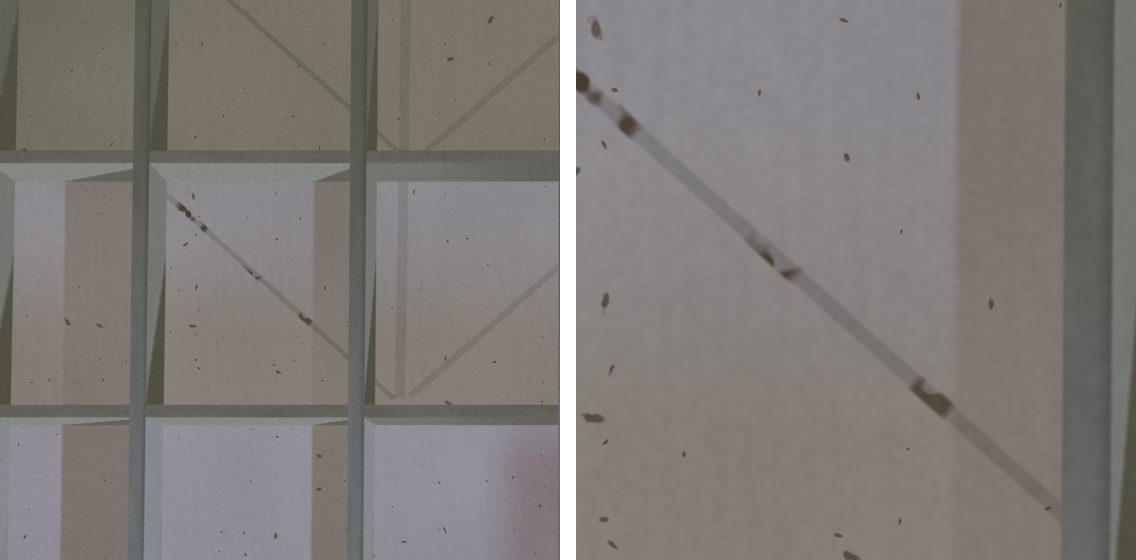
Left: the whole. Right: its middle third, enlarged.
A three.js fragment shader for this texture:

```glsl
varying vec2 vUv;

// Grid layout, in canvas units
const vec4 BAR_X = vec4(-0.046, 0.242, 0.634, 1.011);
const float BAR_HALF = 0.0145;
const float RAIL_Y = 0.720;
const float RAIL_STEP = 0.454;
const float RAIL_HALF = 0.0112;
const float SOFT = 0.0016;

// Paint, light and dirt
const vec3 PANEL_WARM = vec3(0.520, 0.490, 0.460);
const vec3 PANEL_DIM = vec3(0.475, 0.455, 0.405);
const vec3 PANEL_GREEN = vec3(0.410, 0.410, 0.345);
const vec3 PANEL_BLUE = vec3(0.565, 0.563, 0.605);
const vec3 PANEL_SHADE = vec3(0.475, 0.435, 0.405);
const vec3 PANEL_PINK = vec3(0.500, 0.440, 0.460);
const vec3 BAR_DARK = vec3(0.345, 0.350, 0.310);
const vec3 BAR_LIGHT = vec3(0.410, 0.425, 0.430);
const vec3 RAIL = vec3(0.385, 0.380, 0.355);
const vec3 REVEAL_DARK = vec3(0.320, 0.310, 0.260);
const vec3 REVEAL_LIGHT = vec3(0.490, 0.500, 0.490);
const vec3 RUST = vec3(0.250, 0.205, 0.150);
const float SPECK_CHANCE = 0.24;
const float GRAIN = 0.022;

float hash(vec2 p) {
  return fract(sin(dot(p, vec2(127.1, 311.7))) * 43758.5453);
}

float noise(vec2 p) {
  vec2 i = floor(p), f = fract(p);
  f = f * f * (3.0 - 2.0 * f);
  return mix(mix(hash(i), hash(i + vec2(1.0, 0.0)), f.x),
             mix(hash(i + vec2(0.0, 1.0)), hash(i + 1.0), f.x), f.y);
}

// Distance to a segment, and position along it
vec2 segment(vec2 p, vec2 a, vec2 b) {
  vec2 d = b - a;
  float h = clamp(dot(p - a, d) / dot(d, d), 0.0, 1.0);
  return vec2(length(p - a - d * h), h);
}

float below(float edge, float x) { return 1.0 - smoothstep(edge - SOFT, edge + SOFT, x); }

float patchAt(float h, float centre, float halfLength) {
  return 1.0 - smoothstep(halfLength * 0.6, halfLength, abs(h - centre));
}

// Small slanted marks, one at most in each scatter cell
float specks(vec2 p, float count, float size) {
  vec2 id = floor(p * count);
  float angle = 3.0 * hash(id + 7.3);
  vec2 d = (fract(p * count) - 0.3 - 0.4 * vec2(hash(id + 1.7), hash(id + 4.1))) / count;
  d = mat2(cos(angle), sin(angle), -sin(angle), cos(angle)) * d;
  d.y *= 1.5 + 2.0 * hash(id + 9.2);
  float radius = size * (0.5 + hash(id + 2.9)) * (0.6 + 0.8 * noise(p * 350.0));
  return step(hash(id), SPECK_CHANCE) * (1.0 - smoothstep(radius * 0.4, radius, length(d)));
}

void main() {
  vec2 p = vUv;

  // Find the enclosing cell between leaning bars and level rails
  float col = 0.0, left = -0.046, right = 1.4;
  for (int i = 0; i < 4; i++) {
    float x = BAR_X[i] + (0.020 - 0.006 * float(i)) * p.y;
    if (p.x >= x) { col = float(i); left = x; }
    else right = min(right, x);
  }
  float row = floor((RAIL_Y - p.y) / RAIL_STEP) + 1.0;
  float top = RAIL_Y + RAIL_STEP * (1.0 - row);
  float f = (p.y - top) / RAIL_STEP + 1.0;
  float u = p.x - left - BAR_HALF;
  float v = right - BAR_HALF - p.x;
  float drop = top - RAIL_HALF - p.y;

  // Panels: daylight from below, warm shade to the right
  float lower = step(0.5, row);
  float lit = row > 1.5 ? 0.95 : lower * 0.65 * smoothstep(0.2, 0.75, f);
  vec3 dim = mix(PANEL_GREEN, PANEL_DIM, smoothstep(-0.1, 0.5, p.x + 0.6 * (1.0 - p.y)));
  vec3 color = mix(mix(dim, PANEL_WARM, lower), PANEL_BLUE, lit);
  float strip = 0.120 - 0.056 * col;
  float shade = lower * step(col, 1.5) * (1.0 - smoothstep(strip - 0.004, strip + 0.004, v));
  color = mix(color, PANEL_SHADE, shade * (0.45 + 0.45 * lit));
  float pink = smoothstep(0.84, 0.95, p.x) * smoothstep(0.30, 0.15, p.y);
  color = mix(color, PANEL_PINK, 0.8 * pink);
  color *= 0.975 + 0.05 * noise(p * 7.0);

  // Faint braces and a vertical streak behind the panels
  for (int i = 0; i < 2; i++) {
    vec2 shift = vec2(0.020, 0.430) * float(i);
    vec2 fall = segment(p + shift, vec2(0.320, 1.080), vec2(0.722, 0.720));
    vec2 rise = segment(p + shift, vec2(1.040, 0.973), vec2(0.756, 0.725));
    color *= 1.0 - 0.12 * below(0.0045, fall.x) - 0.09 * below(0.006, rise.x);
    float wear = patchAt(fall.y, 0.11, 0.08) + patchAt(fall.y, 0.375, 0.04) + 0.8 * patchAt(fall.y, 0.61, 0.03);
    wear *= float(i) * smoothstep(0.25, 0.6, noise(p * 110.0)) * below(0.0055, fall.x);
    color = mix(color, RUST, 0.85 * min(wear, 1.0));
  }
  float streak = abs(p.x - 0.710 - 0.015 * p.y);
  color *= 1.0 - 0.08 * below(0.009, streak) * step(0.29, p.y);
  color = mix(color, RUST, 0.65 * max(specks(p, 13.0, 0.0065), specks(p + 3.1, 23.0, 0.003)));

  // Bevelled reveals with slanting shadows
  float sideWidth = 0.045 - 0.013 * col;
  float topWidth = 0.014 + 0.019 * (2.0 - row);
  float slant = smoothstep(-0.06, 0.06, f - 0.05 - 0.55 * u / sideWidth);
  vec3 side = mix(REVEAL_DARK, REVEAL_LIGHT, slant * (0.35 + 0.45 * lower));
  side = mix(side, PANEL_BLUE * vec3(0.94, 0.98, 0.96), 0.85 * step(1.5, row));
  float wedge = smoothstep(-0.06, 0.06, drop / topWidth - mix(0.3, 1.0, v / strip));
  vec3 lintel = mix(REVEAL_LIGHT * 1.06, BAR_DARK, 0.8 * wedge * step(col, 1.5));
  lintel = mix(lintel, RAIL, step(1.5, col) * (0.5 + 0.5 * smoothstep(0.7, 1.0, p.x)));
  float mitre = smoothstep(-0.08, 0.08, drop / topWidth - u / sideWidth);
  color = mix(color, lintel, below(topWidth, drop));
  color = mix(color, side, below(sideWidth, u) * mitre);

  // Rails, then bars over them
  float railGap = min(top - p.y, p.y - top + RAIL_STEP);
  vec3 railPaint = RAIL * (0.94 + 0.10 * noise(p * vec2(12.0, 90.0)));
  color = mix(color, railPaint, below(RAIL_HALF, railGap));
  float across = p.x - left < right - p.x ? p.x - left : p.x - right;
  vec3 barPaint = mix(BAR_LIGHT, BAR_DARK, smoothstep(0.0, 0.95, p.y));
  barPaint *= 1.0 - 0.14 * smoothstep(0.004, BAR_HALF, across) + 0.08 * (noise(p * vec2(90.0, 12.0)) - 0.5);
  color = mix(color, barPaint, below(BAR_HALF, abs(across)));

  // Fine paint grain
  color += GRAIN * (noise(p * 230.0) - 0.5) + 0.4 * GRAIN * (noise(p * vec2(160.0, 12.0)) - 0.5);
  gl_FragColor = vec4(color, 1.0);
}
```
